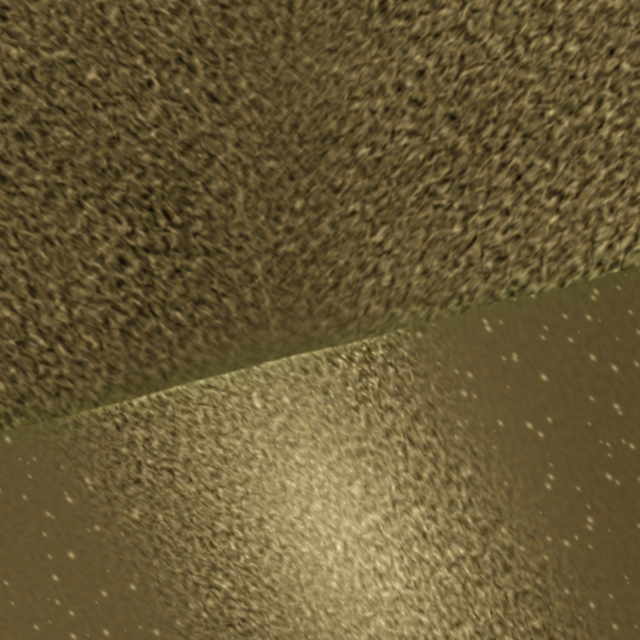
A WebGL 1 fragment shader for this texture:

```glsl
precision highp float;

uniform vec2 u_resolution;

vec2 hash2(vec2 p) {
  vec3 q = fract(vec3(p.xyx) * vec3(0.1031, 0.1030, 0.0973));
  q += dot(q, q.yzx + 33.33);
  return fract((q.xx + q.yz) * q.zy);
}

float corner(vec2 cell, vec2 offset) {
  return dot(hash2(cell) * 2.0 - 1.0, offset);
}

float gradientNoise(vec2 p) {
  vec2 i = floor(p);
  vec2 f = p - i;
  vec2 s = f * f * f * (f * (f * 6.0 - 15.0) + 10.0);
  vec2 e = vec2(1.0, 0.0);
  float low = mix(corner(i, f), corner(i + e.xy, f - e.xy), s.x);
  float high = mix(corner(i + e.yx, f - e.yx), corner(i + e.xx, f - e.xx), s.x);
  return mix(low, high, s.y);
}

vec2 rotate(vec2 p, float angle) {
  float c = cos(angle);
  float s = sin(angle);
  return vec2(c * p.x + s * p.y, c * p.y - s * p.x);
}

// Short streaks lying along the given angle
float grain(vec2 uv, float angle, float frequency) {
  vec2 p = rotate(uv, angle) * frequency * vec2(0.65, 1.15) + 200.0;
  p += 0.5 * vec2(gradientNoise(p * 0.6 + 31.0), gradientNoise(p * 0.6 + 77.0));
  return gradientNoise(p) + 0.55 * gradientNoise(p * 1.8 + 19.0);
}

// Scattered bright flakes, one candidate in each cell
float flakes(vec2 uv, float frequency, float density, float angle) {
  vec2 p = uv * frequency;
  vec2 cell = floor(p);
  float light = 0.0;
  for (int y = -1; y <= 1; y++) {
    for (int x = -1; x <= 1; x++) {
      vec2 id = cell + vec2(float(x), float(y));
      vec2 traits = hash2(id + 53.0);
      vec2 d = rotate(p - id - hash2(id + 11.0), angle) * vec2(0.7, 1.2);
      float radius = mix(0.09, 0.22, traits.y);
      float present = step(traits.x, density);
      light += present * mix(0.4, 1.0, traits.y) * exp(-dot(d, d) / (radius * radius));
    }
  }
  return min(light, 1.0);
}

float bell(float x, float width) {
  return exp(-x * x / (width * width));
}

// Brass ramp from deep brown to pale gold
vec3 brass(float v) {
  v = clamp(v, 0.06, 0.96);
  return v * vec3(1.0, 0.78 + 0.18 * v, 0.32 + 0.46 * v);
}

float upperSurface(vec2 uv, float height) {
  float streaks = mix(grain(uv, -0.7, 82.0), grain(uv, 0.85, 82.0),
                      smoothstep(0.25, 0.65, uv.x));
  float cloud = gradientNoise(uv * 6.0 + 40.0);
  float calm = bell(height, 0.075) * bell(uv.x - 0.4, 0.32);
  float contrast = mix(0.34, 0.43, uv.x) * (1.0 - 0.7 * calm);
  float shade = 0.345 + 0.04 * uv.x + 0.05 * cloud;
  shade -= 0.035 * bell(length(uv - vec2(0.3, 0.6)), 0.25);
  shade += 0.03 * bell(height - 0.05, 0.1) * smoothstep(0.45, 0.9, uv.x);
  shade += streaks * contrast;
  shade += 0.16 * flakes(uv, 42.0, 0.4, 0.5) * (1.0 - calm);

  // Faint curved scratch
  float path = 0.432 - 0.22 * (uv.y - 0.46) - 0.12 * (uv.y - 0.46) * (uv.y - 0.46);
  float span = smoothstep(0.45, 0.49, uv.y) * (1.0 - smoothstep(0.66, 0.82, uv.y));
  return shade + 0.075 * bell(uv.x - path, 0.004) * span;
}

float lowerSurface(vec2 uv, float height) {
  // Diagonal band of reflected light
  vec2 d = uv - vec2(0.53, 0.17);
  float across = dot(d, vec2(0.858, 0.515));
  float along = dot(d, vec2(0.515, -0.858));
  float glow = bell(across, 0.205) * bell(along, 0.40);
  float core = bell(across, 0.11) * bell(along, 0.19);
  float rough = smoothstep(-0.36, -0.18, across) * (1.0 - smoothstep(0.14, 0.32, across));

  float streaks = mix(grain(uv, -0.65, 105.0), grain(uv, -1.0, 95.0),
                      smoothstep(0.35, 0.65, uv.x));
  float shade = 0.37 + 0.24 * glow + 0.08 * core;
  shade += 0.02 * bell(length(uv), 0.2) - 0.02 * smoothstep(0.75, 1.0, uv.x);
  shade += streaks * (0.04 + 0.31 * rough);
  shade += 0.3 * flakes(uv, 50.0, 0.28, -0.8) * (1.0 - 0.5 * rough);
  shade += 0.14 * flakes(uv + 0.37, 85.0, 0.4, -0.9) * rough;

  // Glints gathered where the band meets the fold
  float gather = bell(length(uv - vec2(0.57, 0.435)), 0.075);
  shade += gather * (0.3 * flakes(uv + 0.13, 75.0, 0.7, -0.6) + 0.2 * streaks);
  float rim = bell(height + 0.003, 0.005) * smoothstep(0.06, 0.16, uv.x);
  return shade + 0.12 * rim * (1.0 - smoothstep(0.5, 0.66, uv.x));
}

void main() {
  vec2 uv = gl_FragCoord.xy / u_resolution;

  // Slanted fold between the two surfaces
  float fold = 0.325 + 0.258 * uv.x + 0.006 * gradientNoise(vec2(uv.x * 9.0, 3.5));
  float height = uv.y - fold;
  float upper = smoothstep(-0.003, 0.003, height);
  float shade = mix(lowerSurface(uv, height), upperSurface(uv, height), upper);

  vec3 color = brass(shade);
  float tint = gradientNoise(uv * 70.0 + 90.0);
  color += vec3(0.02, -0.005, -0.025) * tint;
  color += vec3(-0.015, 0.008, -0.01) * bell(height, 0.03);
  gl_FragColor = vec4(clamp(color, 0.0, 1.0), 1.0);
}
```
